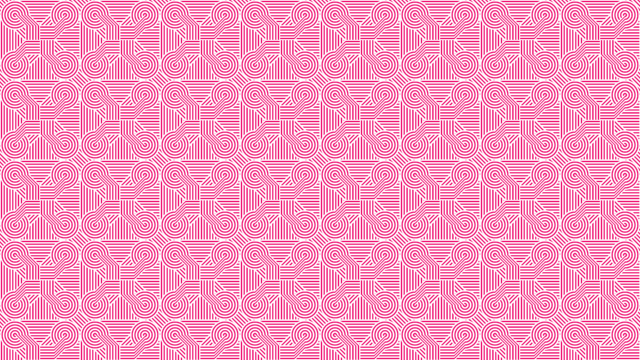
Give the GLSL for this pattern, as a Shadertoy shader.

```glsl
const float TILE = 96.0;          // grid units per repeat
const float ROWS = 4.5;           // repeats down the canvas
const float PITCH = TILE / 28.0;  // distance between lines
const float INK_SHARE = 0.45;     // line width as a share of the pitch
const float RADIUS = 5.0 * PITCH; // five lines per disc and band
const float HALO = 0.8;           // pale margin around each shape
const float DIAG = 0.70710678;
const int SAMPLES = 5;
const float FILTER_WIDTH = 1.25;  // smoothing footprint

const vec3 PALE = vec3(0.995, 0.985, 0.99);
const vec3 PINK = vec3(0.94, 0.09, 0.46);

float stripe(float v, float pitch) {
    return step(abs(fract(v / pitch) - 0.5), 0.5 * INK_SHARE);
}

vec2 quarterTurn(vec2 p) {
    return vec2(p.y, -p.x);
}

// Band starting on a disc's horizontal radius, sheared diagonally and then
// running straight down. x: signed distance, y: coordinate across the lines
vec2 shearedBand(vec2 p, vec2 center, float width) {
    vec2 q = p - center;
    float bend = -center.x - width;
    float across = q.x - min(q.y, bend);
    float side = abs(across - 0.5 * width) - 0.5 * width;
    side *= q.y < bend ? DIAG : 1.0;
    return vec2(max(side, max(-q.y, p.y + 0.3)), across);
}

// Straight hatching in the gaps, with a slanted patch beside each wedge
float hatching(vec2 p, float pitch) {
    vec2 a = abs(p);
    if (min(a.x, a.y) > 30.0) {
        vec2 corner = p - 0.5 * TILE * sign(p);
        return stripe((corner.x - corner.y) * DIAG, pitch);
    }
    if (max(a.x, a.y) > 0.5 * TILE - 0.8) return 0.0;

    vec2 r = p;
    for (int i = 0; i < 3; i++) {
        if (r.y < abs(r.x)) r = quarterTurn(r);
    }
    float wedge = (r.x + r.y - 18.0) * DIAG;
    if (wedge < 0.0) return stripe(wedge, pitch);
    if (wedge < 0.9) return 0.0;
    return stripe(p.y > p.x ? p.x : p.y, pitch);
}

// Four discs with bands turning around the tile center
float tileInk(vec2 p) {
    vec2 center = vec2(-30.0);
    vec2 r = p;
    float nearest = TILE;
    float discDist = TILE;
    float besideBand = TILE;
    for (int i = 0; i < 4; i++) {
        vec2 band = shearedBand(r, center, RADIUS);
        if (band.x < 0.0) return stripe(band.y, PITCH);
        discDist = min(discDist, length(r - center));
        nearest = min(nearest, band.x);
        if (r.y > center.y) besideBand = min(besideBand, band.x);
        r = quarterTurn(r);
    }
    if (besideBand < 0.6) return 0.0;
    if (discDist < RADIUS) return stripe(discDist, PITCH);
    if (min(nearest, discDist - RADIUS) < HALO) return 0.0;
    return hatching(p, PITCH);
}

void mainImage(out vec4 fragColor, in vec2 fragCoord) {
    float ink = 0.0;
    for (int j = 0; j < SAMPLES; j++) {
        for (int i = 0; i < SAMPLES; i++) {
            vec2 offset = (vec2(i, j) + 0.5) / float(SAMPLES) - 0.5;
            vec2 uv = (fragCoord + FILTER_WIDTH * offset) / iResolution.y;
            uv.y = 1.0 - uv.y; // rows are counted from the top
            ink += tileInk((fract(uv * ROWS) - 0.5) * TILE);
        }
    }
    ink /= float(SAMPLES * SAMPLES);
    fragColor = vec4(mix(PALE, PINK, ink), 1.0);
}
```
